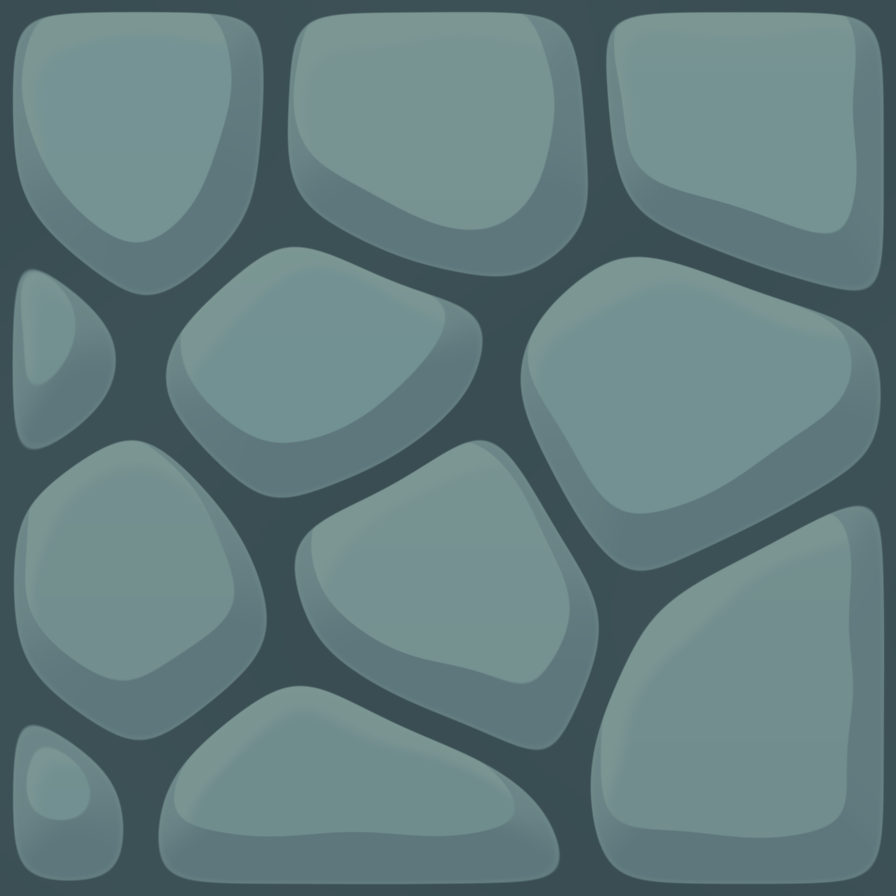
Reproduce this texture procedurally as a Shadertoy shader.

```glsl
// Rounded blue-green paving stones with lit top faces, set in dark mortar.

#define GAP 0.0135
#define ROUNDING 0.024
#define JITTER 0.023
#define STAGGER 0.15
#define FACE_SHIFT vec2(-0.012, 0.035)
#define FACE_INSET 0.022
#define MORTAR vec3(0.230, 0.310, 0.332)
#define BEVEL_DARK vec3(0.365, 0.465, 0.485)
#define BEVEL_LIGHT vec3(0.420, 0.522, 0.532)
#define FACE vec3(0.440, 0.550, 0.552)
#define FACE_LIT vec3(0.490, 0.592, 0.578)
#define FACE_COOL vec3(0.448, 0.575, 0.585)

const int STONES = 11;

// Staggered columns of four, four and three stones, counted from the bottom.
vec2 stoneSite(int id) {
    int column = id / 4;
    int row = id - 4 * column;
    float tall = column == 2 ? 1.0 : 0.0;
    float pushed = mod(float(row) + tall + 1.0, 2.0);
    vec2 site = vec2(0.5 + 0.38 * float(column - 1) - STAGGER * pushed,
                     (float(row) + 0.5) / (4.0 - tall) - 0.03 + 0.08 * tall);
    return site + JITTER * sin(vec2(2.4, 4.1) * float(id));
}

int nearestStone(vec2 p) {
    int nearest = 0;
    float best = 1e3;
    for (int i = 0; i < STONES; i++) {
        float dist = distance(p, stoneSite(i));
        if (dist < best) {
            best = dist;
            nearest = i;
        }
    }
    return nearest;
}

// Smooth maximum of the cell's bisectors and the canvas walls; negative inside.
float stoneDistance(vec2 p, int id) {
    vec2 site = stoneSite(id);
    vec2 low = exp(-p / ROUNDING);
    vec2 high = exp((p - 1.0) / ROUNDING);
    float sum = low.x + low.y + high.x + high.y;
    for (int i = 0; i < STONES; i++) {
        if (i == id) continue;
        vec2 other = stoneSite(i);
        float plane = dot(p - 0.5 * (site + other), normalize(other - site));
        sum += exp(plane / ROUNDING);
    }
    return ROUNDING * log(sum) + GAP;
}

// Layered sines bend the joints, fading out at the straight outer walls.
vec2 warp(vec2 p) {
    vec2 fade = sin(3.14159 * clamp(p, 0.0, 1.0));
    vec2 wave = 0.006 * sin(15.0 * p.yx + vec2(0.7, 2.1))
              + 0.003 * sin(29.0 * p.yx + vec2(3.0, 1.2));
    return p + wave * fade.x * fade.y;
}

void mainImage(out vec4 fragColor, in vec2 fragCoord) {
    vec2 uv = fragCoord / iResolution.xy;
    vec2 p = warp(uv);
    float soft = max(0.0012, 0.8 / min(iResolution.x, iResolution.y));

    int id = nearestStone(p);
    float seed = float(id);
    float stone = stoneDistance(p, id);
    float shifted = stoneDistance(p - FACE_SHIFT, id);
    float wobble = 0.0035 * sin(31.0 * p.x + 2.0 * seed)
                 + 0.0025 * sin(43.0 * p.y - 3.0 * seed);
    float face = shifted + FACE_INSET + wobble;

    // Bevel: lighter toward the upper left, darker below.
    float shade = smoothstep(-0.012, 0.026, shifted - stone);
    vec3 bevel = mix(BEVEL_LIGHT, BEVEL_DARK, shade);

    // Face: a tint for each stone and a soft facet along the upper left.
    float tone = 0.32 + 0.22 * sin(seed * 2.7 + 0.5) + 0.6 * (uv.y - 0.5);
    float cool = 0.5 + 0.5 * sin(seed * 1.9 + 2.6);
    vec3 top = mix(FACE, FACE_LIT, clamp(tone, 0.0, 1.0));
    top = mix(top, FACE_COOL, 0.6 * cool);
    float facet = stoneDistance(p + vec2(-0.018, 0.022), id) + 1.5 * wobble;
    top = mix(top, FACE_LIT, 0.75 * smoothstep(-0.014, 0.003, facet));

    vec3 color = mix(bevel, top, smoothstep(soft, -soft, face));
    color = mix(color, FACE_LIT, 0.22 * smoothstep(-0.006, 0.0, stone));

    // Mortar: nearly flat, with a faint slow drift.
    float drift = sin(7.0 * uv.x + 2.0 * sin(5.0 * uv.y));
    vec3 mortar = MORTAR + 0.007 * drift;
    color = mix(mortar, color, smoothstep(soft, -soft, stone));

    fragColor = vec4(color, 1.0);
}
```
